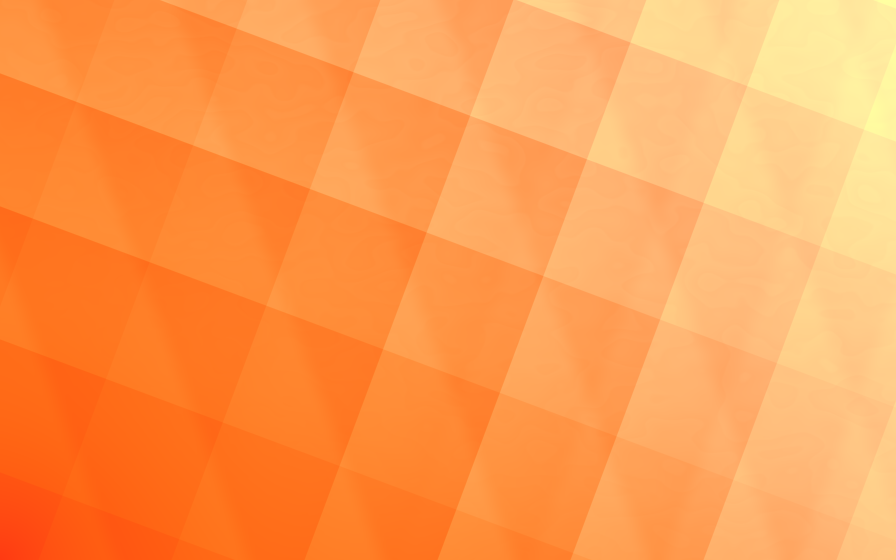
Give the GLSL for this background, as a WebGL 2 fragment shader.

```glsl
#version 300 es
precision highp float;
// Warm diagonal plaid: a red-to-yellow gradient crossed by two crisp families
// and two soft families of sawtooth bands. A single tone value drives the
// colour ramp; faint stepped gradient noise adds paper-like facets.

#define SLOPE 0.373        // tilt shared by every band family
#define PERIOD 0.2375      // band spacing, in canvas heights
#define STEEP_START 0.9167 // offset of the crisp steep edges
#define FLAT_START 0.131   // offset of the crisp shallow edges
#define MIRROR_START 0.071 // offset of the soft mirrored edges
#define ECHO_START 0.848   // offset of the soft steep echo
#define STEEP_DEPTH 0.100
#define MIRROR_DEPTH 0.042
#define ECHO_DEPTH 0.030
#define FACET_DEPTH 0.016

uniform vec2 u_resolution;
out vec4 fragColor;

vec2 hashGradient(vec2 cell) {
  vec3 h = fract(cell.xyx * vec3(0.1031, 0.1030, 0.0973));
  h += dot(h, h.yzx + 33.33);
  float angle = 6.2832 * fract((h.x + h.y) * h.z);
  return vec2(cos(angle), sin(angle));
}

float gradientNoise(vec2 p) {
  vec2 i = floor(p), f = fract(p);
  vec2 s = f * f * f * (f * (f * 6.0 - 15.0) + 10.0);
  vec2 e = vec2(1.0, 0.0);
  float a = dot(hashGradient(i), f);
  float b = dot(hashGradient(i + e.xy), f - e.xy);
  float c = dot(hashGradient(i + e.yx), f - e.yx);
  float d = dot(hashGradient(i + e.xx), f - e.xx);
  return mix(mix(a, b, s.x), mix(c, d, s.x), s.y);
}

// Zero-mean sawtooth: jumps up at each whole number, then falls linearly.
float sawtooth(float s, float softness) {
  float d = s - floor(s + 0.5);
  float edge = smoothstep(-softness, softness, d) - 0.5;
  return edge - d;
}

// Broad diagonal light, with a deep glow lower left and a bright one upper right.
float baseTone(vec2 uv, vec2 p, float aspect) {
  float tone = 0.38 + 0.12 * uv.x + 0.26 * uv.x * uv.x + 0.18 * uv.y;
  tone -= 0.14 * exp(-6.0 * length(p));
  vec2 toCorner = p - vec2(aspect, 1.0);
  return tone + 0.05 * exp(-9.0 * dot(toCorner, toCorner));
}

// Blue follows green along the ramp from red through orange to pale yellow.
float blueForTone(float tone) {
  float blue = 0.07 + 0.05 * smoothstep(0.35, 0.50, tone);
  blue += 0.41 * smoothstep(0.42, 0.82, tone);
  return blue + 0.10 * smoothstep(0.76, 0.96, tone);
}

void main() {
  float aspect = u_resolution.x / u_resolution.y;
  vec2 uv = gl_FragCoord.xy / u_resolution;
  vec2 p = gl_FragCoord.xy / u_resolution.y;
  float down = 1.0 - p.y;
  float crisp = 0.8 / (u_resolution.y * PERIOD);

  // Coordinates across each band family
  float steep = p.x + SLOPE * down;
  float flatBand = down - SLOPE * p.x;
  float mirror = p.x - SLOPE * down;

  // Crisp plaid, weaker where the image fades into the corners
  float steepFade = mix(0.25, 1.0, smoothstep(0.15, 0.52, uv.x));
  steepFade *= 1.0 - 0.45 * smoothstep(0.72, 1.0, uv.x);
  float flatDepth = (0.035 + 0.08 * smoothstep(0.1, 0.8, uv.y))
                  * (1.0 - 0.5 * smoothstep(0.6, 1.0, uv.x));
  float shade = STEEP_DEPTH * steepFade
              * sawtooth((steep - STEEP_START) / PERIOD, crisp);
  shade -= flatDepth * sawtooth((flatBand - FLAT_START) / PERIOD, crisp);

  // Soft mirrored triangles and a blurred echo of the steep edges
  shade -= MIRROR_DEPTH * sawtooth((mirror - MIRROR_START) / PERIOD, 0.10);
  shade += ECHO_DEPTH * smoothstep(0.3, 0.8, uv.x)
         * sawtooth((steep - ECHO_START) / PERIOD, 0.09);

  // Faint facets, strongest in the bright region
  float relief = gradientNoise(p * vec2(7.0, 13.0))
               + 0.4 * gradientNoise(p * vec2(19.0, 27.0) + 7.3);
  shade += FACET_DEPTH * smoothstep(0.2, 1.5, uv.x + uv.y)
         * sawtooth(relief * 2.5, 0.08);

  float tone = baseTone(uv, p, aspect);
  float blue = mix(blueForTone(tone), blueForTone(tone + shade), 0.8);
  fragColor = vec4(clamp(vec3(1.0, tone + shade, blue), 0.0, 1.0), 1.0);
}
```
